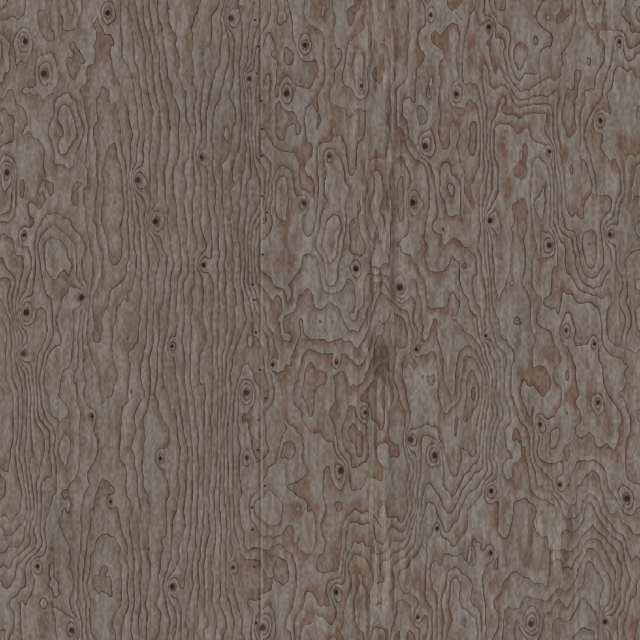
This texture is drawn by a three.js fragment shader. Its source:

```glsl
varying vec2 vUv;

const vec3 BASE = vec3(0.462, 0.420, 0.385);
const vec3 SILVER = vec3(0.500, 0.468, 0.448);
const vec3 UMBER = vec3(0.405, 0.338, 0.295);
const vec3 RUST = vec3(0.415, 0.318, 0.268);
const vec3 GROOVE = vec3(0.295, 0.235, 0.205);
const vec3 PITH = vec3(0.170, 0.130, 0.120);
const vec3 SPLINTER = vec3(0.570, 0.535, 0.485);
const float SEAM_X = 0.408;
const float KNOT_GRID = 10.0;

float hash(vec2 p) {
  vec3 q = fract(p.xyx * 0.1031);
  q += dot(q, q.yzx + 33.33);
  return fract((q.x + q.y) * q.z);
}

float noise(vec2 p) {
  vec2 i = floor(p), f = fract(p);
  f = f * f * (3.0 - 2.0 * f);
  float low = mix(hash(i), hash(i + vec2(1.0, 0.0)), f.x);
  float high = mix(hash(i + vec2(0.0, 1.0)), hash(i + vec2(1.0)), f.x);
  return mix(low, high, f.y);
}

float band(float x, float center, float halfWidth) {
  return 1.0 - smoothstep(0.0, halfWidth, abs(x - center));
}

// x: swelling of the rings around knots, y: distance to the nearest knot
vec2 knots(vec2 p, float grid) {
  vec2 cell = floor(p * grid);
  vec2 result = vec2(0.0, 1.0);
  for (int j = -1; j <= 1; j++) {
    for (int i = -1; i <= 1; i++) {
      vec2 id = cell + vec2(float(i), float(j));
      if (hash(id + 71.0) > 0.55) continue;
      vec2 jitter = vec2(hash(id + 13.0), hash(id + 37.0));
      vec2 d = p - (id + 0.1 + 0.8 * jitter) / grid;
      float size = mix(0.55, 1.2, hash(id + 53.0));
      vec2 e = d / (vec2(0.010, 0.018) * size);
      result.x += 2.6 * size * exp(-dot(e, e));
      result.y = min(result.y, length(d * vec2(1.0, 0.85)) / size);
    }
  }
  return result;
}

// Growth ring height; its whole-number contours are the grain lines
float rings(vec2 p) {
  float straight = smoothstep(0.07, 0.17, p.x) * (1.0 - smoothstep(0.33, 0.43, p.x));
  float drift = 40.0 * clamp(p.x, 0.08, 0.42) + 38.0 * clamp(p.x, 0.55, 0.67) + 8.0 * p.x;
  float arches = mix(10.5, 8.5, straight) * noise(p * vec2(11.0, 2.9) + 4.0);
  float waves = mix(4.2, 2.0, straight) * noise(p * vec2(27.0, 10.0) + 19.0);
  float ragged = mix(1.25, 0.55, straight) * noise(p * vec2(62.0, 34.0));
  float frayed = 0.32 * noise(p * vec2(150.0, 70.0));
  return drift + arches + waves + ragged + frayed + knots(p, KNOT_GRID).x;
}

// Small nail holes scattered beside the seam
float nailHoles(vec2 p, float count) {
  float row = floor(p.y * count);
  vec2 jitter = vec2(hash(vec2(row, 5.0)), hash(vec2(row, 9.0)));
  vec2 center = vec2(SEAM_X + 0.024 * (jitter.x - 0.6), (row + 0.2 + 0.6 * jitter.y) / count);
  return 1.0 - smoothstep(0.0010, 0.0030, length(p - center));
}

void main() {
  vec2 p = vUv;
  float stepSize = 0.0008;
  float height = rings(p);
  vec2 gradient = vec2(rings(p + vec2(stepSize, 0.0)), rings(p + vec2(0.0, stepSize))) - height;
  float slope = max(length(gradient) / stepSize, 10.0);
  float phase = fract(height);

  // Weathered base with fine vertical fibres
  float rusty = smoothstep(0.36, 0.5, p.x);
  float patches = noise(p * vec2(30.0, 13.0) + 41.0);
  float fibres = noise(p * vec2(230.0, 32.0));
  float speckle = noise(p * vec2(340.0, 190.0));
  float silver = smoothstep(0.2, 0.85, 0.5 * patches + 0.5 * fibres);
  vec3 color = mix(BASE, SILVER, silver * mix(0.6, 0.85, rusty));

  // Latewood bands end in a crisp dark groove
  float edge = min(1.0 - phase, phase * 2.5) / slope;
  float latewood = smoothstep(0.35, 0.9, phase) * smoothstep(0.0, 0.002, edge);
  float groove = 1.0 - smoothstep(0.0003, 0.0027, edge);
  float stain = smoothstep(0.3, 0.7, noise(p * vec2(32.0, 16.0) + 87.0));
  float crowding = 1.0 - 0.5 * smoothstep(110.0, 260.0, slope);
  color = mix(color, mix(UMBER, RUST, rusty * stain), latewood * mix(0.45, 0.8, stain));
  color = mix(color, GROOVE, groove * crowding * mix(0.4, 0.85, noise(p * vec2(50.0, 26.0))));

  // Faint smudges and long streaks
  color *= 1.0 - 0.04 * smoothstep(0.6, 0.9, noise(p * vec2(11.0, 6.0) + 7.0));
  color *= 0.985 + 0.03 * noise(vec2(p.x * 60.0, p.y * 2.0));
  float wander = 0.008 * (noise(vec2(p.y * 7.0, 3.0)) - 0.5);
  float streaks = band(p.x + wander, 0.578, 0.008) + band(p.x - wander, 0.614, 0.009);
  color = mix(color, GROOVE, 0.5 * streaks * (0.2 + 0.8 * noise(p * vec2(80.0, 7.0))));

  // Torn splinters along the streaks and at the lower right
  float torn = band(p.x, 0.595, 0.07) + band(p.x, 0.87, 0.1) * band(p.y, 0.15, 0.13);
  float shred = noise(p * vec2(150.0, 16.0) + 23.0);
  color = mix(color, SPLINTER, 0.55 * min(torn, 1.0) * smoothstep(0.7, 0.82, shred));
  color = mix(color, GROOVE, 0.55 * min(torn, 1.0) * smoothstep(0.74, 0.86, 1.0 - shred));

  // Panel seam, faint cross scratch and nails
  float seamWear = 0.3 + 0.7 * noise(vec2(p.y * 16.0, 2.0));
  color = mix(color, GROOVE, 0.55 * seamWear * band(p.x, SEAM_X - 0.0025, 0.003));
  color = mix(color, SPLINTER, 0.75 * seamWear * band(p.x, SEAM_X + 0.001, 0.0025));
  float scratch = band(p.y + 0.004 * noise(vec2(p.x * 30.0, 1.0)), 0.578, 0.004);
  color *= 1.0 - 0.07 * scratch * band(p.x, 0.36, 0.25);
  color = mix(color, PITH, 0.7 * nailHoles(p, 22.0));

  // Knot cores with worn halos
  float knot = knots(p, KNOT_GRID).y;
  color = mix(color, UMBER * 0.88, 0.5 * (1.0 - smoothstep(0.004, 0.008, knot)));
  color = mix(color, PITH, 0.85 * (1.0 - smoothstep(0.0022, 0.0050, knot)));

  color += 0.085 * (speckle - 0.5) + 0.045 * (fibres - 0.5);
  gl_FragColor = vec4(color, 1.0);
}
```
